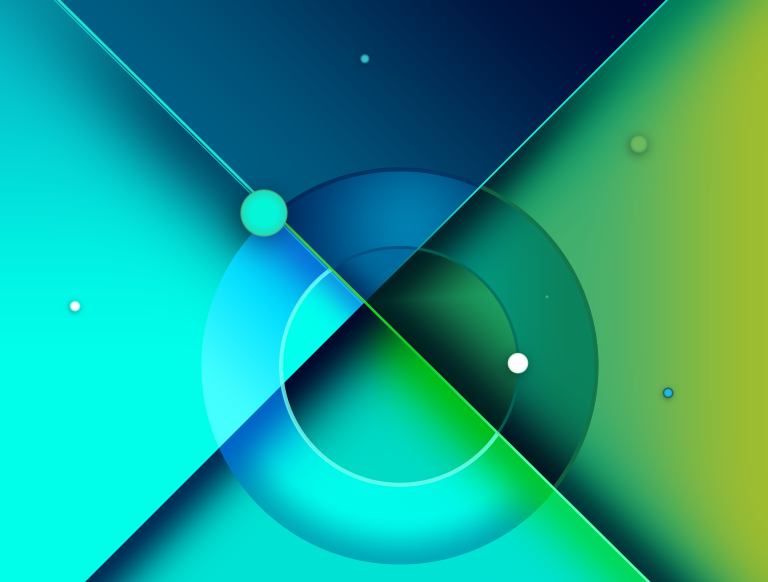
This background is drawn by a WebGL 1 fragment shader. Its source:

```glsl
precision highp float;
// Four glossy diagonal panels crossed by a translucent disc, a thin ring and small beads.
uniform vec2 u_resolution;

float fill(float dist) {
  return clamp(0.5 - dist * u_resolution.y, 0.0, 1.0);
}

float glow(float dist, float width) {
  return exp(-dist * dist / (width * width));
}

float stroke(float dist, float width) {
  return fill(abs(dist) - width);
}

// Panels: u is the distance from the falling diagonal, v from the rising one.
vec3 leftPanel(vec2 p, float u, float v, float disc, float core) {
  vec3 c = mix(vec3(0.0, 1.0, 0.92), vec3(0.02, 0.72, 0.78), smoothstep(0.35, 1.05, p.y));
  float fade = 1.0 - 0.6 * smoothstep(0.4, 0.8, v);
  c = mix(c, vec3(0.0, 0.25, 0.38), 0.9 * fade * glow(u, 0.105));
  vec3 glass = mix(vec3(0.0, 0.88, 1.0), vec3(0.27, 1.0, 1.0), smoothstep(0.08, 0.32, -u));
  glass = mix(glass, vec3(0.03, 0.45, 0.85), glow(u, 0.07));
  vec3 inner = mix(vec3(0.0, 1.0, 0.93), vec3(0.05, 0.6, 0.9), glow(u, 0.04));
  return mix(mix(c, glass, disc), inner, core);
}

vec3 topPanel(vec2 p, float u, float v, float disc, float core) {
  vec3 c = mix(vec3(0.0, 0.37, 0.52), vec3(0.0, 0.03, 0.2), smoothstep(-0.05, 0.72, u));
  float spot = smoothstep(0.0, 0.22, length(p - vec2(0.7, 0.61)));
  vec3 glass = mix(vec3(0.0, 0.5, 0.69), vec3(0.0, 0.2, 0.42), spot);
  vec3 inner = mix(vec3(0.0, 0.42, 0.62), vec3(0.0, 0.22, 0.42), glow(u, 0.035));
  return mix(mix(c, glass, disc), inner, core);
}

vec3 rightPanel(vec2 p, float u, float v, float disc, float core) {
  vec3 c = mix(vec3(0.27, 0.69, 0.43), vec3(0.63, 0.74, 0.18), smoothstep(0.98, 1.34, p.x));
  float fade = 1.0 - 0.75 * smoothstep(0.3, 0.7, u);
  c = mix(c, vec3(0.0, 0.6, 0.41), max(glow(u, 0.105), glow(v, 0.1)));
  c = mix(c, vec3(0.0, 0.16, 0.2), max(0.9 * glow(u, 0.055), fade * glow(v, 0.05)));
  vec3 glass = mix(vec3(0.0, 0.62, 0.54), vec3(0.04, 0.51, 0.36), smoothstep(0.75, 1.0, p.x));
  glass = mix(glass, vec3(0.0, 0.09, 0.13), max(glow(u, 0.075), 0.9 * glow(v, 0.065)));
  vec3 inner = mix(vec3(0.12, 0.66, 0.39), vec3(0.0, 0.12, 0.13), max(glow(u, 0.1), glow(v, 0.09)));
  return mix(mix(c, glass, disc), inner, core);
}

vec3 bottomPanel(float r, float u, float v, float disc, float core) {
  vec3 c = mix(vec3(0.0, 0.89, 0.83), vec3(0.0, 0.85, 0.35), glow(u, 0.07));
  c = mix(c, vec3(0.0, 0.18, 0.34), glow(v, 0.065));
  vec3 glass = mix(vec3(0.0, 0.98, 0.92), vec3(0.0, 0.66, 0.72), smoothstep(0.26, 0.345, r));
  glass = mix(glass, vec3(0.0, 0.78, 0.2), glow(u, 0.075));
  glass = mix(glass, vec3(0.0, 0.4, 0.78), glow(v, 0.075));
  vec3 inner = mix(vec3(0.0, 0.86, 0.78), vec3(0.0, 0.75, 0.1), glow(u, 0.075));
  inner = mix(inner, vec3(0.0, 0.04, 0.17), glow(v, 0.085));
  return mix(mix(c, glass, disc), inner, core);
}

// Small shaded sphere with a soft drop shadow and a thin rim.
vec3 bead(vec3 base, vec2 p, vec2 center, float radius, vec3 tint, vec3 rim) {
  vec2 q = p - center;
  float d = length(q) - radius;
  base *= 1.0 - 0.35 * glow(length(q + vec2(0.1, 0.25) * radius), radius * 1.2);
  vec3 body = mix(tint, rim, 0.35 * smoothstep(-0.5, 0.0, d / radius));
  base = mix(base, body, fill(d));
  return mix(base, rim, 0.75 * stroke(d, 0.0012));
}

void main() {
  vec2 p = gl_FragCoord.xy / u_resolution.y;
  p.x += 0.5 * (1.3196 - u_resolution.x / u_resolution.y);
  vec2 d = p - vec2(0.627, 0.481);
  float v = (d.y - d.x) * 0.7071;
  float u = (d.x + d.y) * 0.7071 + 0.007 * v;
  float r = length(p - vec2(0.687, 0.371));
  float disc = fill(r - 0.341);
  float core = fill(r - 0.205);

  // Join the panels with smooth seams
  float east = fill(-u);
  float north = fill(-v);
  vec3 upper = mix(leftPanel(p, u, v, disc, core), topPanel(p, u, v, disc, core), east);
  vec3 lower = mix(bottomPanel(r, u, v, disc, core), rightPanel(p, u, v, disc, core), east);
  vec3 color = mix(lower, upper, north);

  // Rims of the disc and the inner ring
  vec3 rimTint = mix(vec3(0.08, 0.45, 0.27), vec3(0.0, 0.16, 0.34), north);
  color = mix(color, rimTint, 0.75 * east * stroke(r - 0.338, 0.0035));
  vec3 ringTint = mix(vec3(0.45, 1.0, 0.95), mix(vec3(0.0, 0.42, 0.36), vec3(0.0, 0.3, 0.5), north), east);
  color = mix(color, ringTint, 0.8 * stroke(r - 0.204, mix(0.0035, 0.0025, east)));

  // Bright seams along the diagonals
  float nearBadge = smoothstep(0.3, 0.15, v + 0.0) * north;
  vec3 seam = mix(vec3(0.1, 0.9, 0.82), vec3(0.25, 0.8, 0.25), nearBadge);
  vec3 lowSeam = mix(vec3(0.1, 0.8, 0.15), vec3(0.35, 1.0, 0.7), smoothstep(0.1, 0.45, -v));
  color = mix(color, mix(lowSeam, seam, north), stroke(u, 0.0022));
  color = mix(color, vec3(0.1, 0.85, 0.85), 0.8 * north * stroke(u + 0.005, 0.001));
  float fadeIn = smoothstep(0.0, 0.3, u);
  color = mix(color, vec3(0.1, 0.92, 0.85), fadeIn * stroke(v, 0.0016));

  // Badge and scattered beads
  color = bead(color, p, vec2(0.4536, 0.634), 0.0395, vec3(0.02, 0.96, 0.85), vec3(0.3, 0.7, 0.5));
  color = bead(color, p, vec2(0.627, 0.899), 0.007, vec3(0.2, 0.75, 0.78), vec3(0.05, 0.5, 0.6));
  color = bead(color, p, vec2(0.129, 0.474), 0.008, vec3(1.0), vec3(0.6, 0.95, 0.92));
  color = bead(color, p, vec2(1.098, 0.7526), 0.0145, vec3(0.42, 0.73, 0.37), vec3(0.3, 0.62, 0.35));
  color = bead(color, p, vec2(1.148, 0.325), 0.008, vec3(0.15, 0.72, 0.85), vec3(0.05, 0.35, 0.4));
  color = bead(color, p, vec2(0.89, 0.376), 0.0165, vec3(1.0), vec3(0.9, 0.97, 0.93));
  color = bead(color, p, vec2(0.94, 0.49), 0.0015, vec3(0.4, 0.8, 0.6), vec3(0.2, 0.7, 0.5));
  gl_FragColor = vec4(color, 1.0);
}
```
